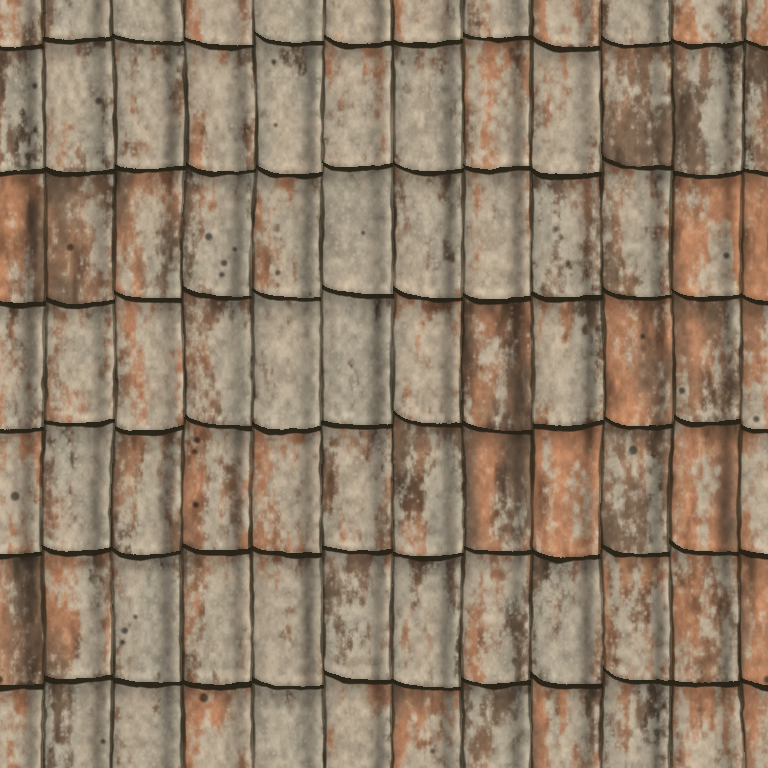
This texture is drawn by a Shadertoy shader. Its source:

```glsl
// Weathered clay roof tiles in overlapping courses, 11 across and 6 down, tiling seamlessly.
// Each tile has a ragged lower lip with a dark gap, a rolled side and its own clay tone;
// periodic noise, shifted per tile, adds grime, streaked lichen and pale spots.

#define GRID vec2(11.0, 6.0)       // tiles across and down
#define ORIGIN vec2(0.63, 0.66)    // first joint and lip, in tiles
#define ORANGE vec3(0.71, 0.505, 0.375)
#define BROWN vec3(0.47, 0.385, 0.31)
#define LICHEN vec3(0.68, 0.65, 0.575)
#define GAP vec3(0.15, 0.13, 0.085)
#define GAP_WIDTH 0.036            // in tile heights
#define JOINT_WIDTH 0.028          // in tile widths
#define LIP_CURL 0.085             // rise of the lip at its left corner
#define LICHEN_COVER 0.36

float hash(vec2 p) {
    vec3 a = fract(p.xyx * 0.1031);
    a += dot(a, a.yzx + 33.33);
    return fract((a.x + a.y) * a.z);
}

// Value noise that repeats after one canvas; freq holds whole numbers.
float noise(vec2 q, vec2 freq) {
    vec2 p = q * freq, i = floor(p), f = fract(p);
    f = f * f * (3.0 - 2.0 * f);
    vec2 a = mod(i, freq), b = mod(i + 1.0, freq);
    return mix(mix(hash(a), hash(vec2(b.x, a.y)), f.x),
               mix(hash(vec2(a.x, b.y)), hash(b), f.x), f.y);
}

float fbm(vec2 q, vec2 freq) {
    float sum = 0.0, amp = 0.52;
    for (int i = 0; i < 4; i++) {
        sum += amp * noise(q, freq);
        q += vec2(0.37, 0.71);
        freq *= 2.0;
        amp *= 0.5;
    }
    return sum;
}

// Round spots of random size, one per cell, present in a share of the cells.
float spots(vec2 q, float freq, float share) {
    vec2 p = q * freq, id = mod(floor(p), freq);
    vec2 centre = 0.35 + 0.3 * vec2(hash(id + 5.3), hash(id + 17.9));
    float radius = mix(0.12, 0.34, hash(id + 41.7));
    float edge = 0.08 + freq / iResolution.y;
    float d = length(fract(p) - centre);
    return (1.0 - smoothstep(radius - edge, radius + edge, d)) * step(hash(id + 73.1), share);
}

// Hash of a tile, wrapped at the canvas border.
float tileHash(vec2 tile, float seed) {
    return hash(mod(tile, GRID) + seed);
}

// Height of the lip of a tile at u across its width.
float lip(vec2 tile, float u) {
    float lift = 0.08 * (tileHash(tile, 3.7) - 0.5);
    float tilt = 0.08 * (tileHash(tile, 9.1) - 0.6) * (u - 0.5);
    float curl = LIP_CURL * mix(0.4, 1.2, tileHash(tile, 21.3)) * exp(-u * 6.0);
    return tile.y + lift + tilt + curl + 0.025 * u * u * u;
}

float bell(float x, float centre, float width) {
    float d = (x - centre) / width;
    return exp(-d * d);
}

void mainImage(out vec4 fragColor, in vec2 fragCoord) {
    vec2 q = fragCoord / iResolution.xy;
    vec2 px = GRID / iResolution.xy;

    // Tile layout: slightly wandering joints and ragged lips
    vec2 p = q * GRID - ORIGIN;
    p.x += 0.10 * (noise(q, GRID) - 0.5) + 0.025 * (noise(q, vec2(44.0, 72.0)) - 0.5);
    p.y += 0.03 * (fbm(q, vec2(55.0, 24.0)) - 0.5);
    float u = fract(p.x);
    vec2 tile = vec2(floor(p.x), floor(p.y + 0.5));
    if (p.y < lip(tile, u)) tile.y -= 1.0;
    float above = p.y - lip(tile, u);
    float below = lip(tile + vec2(0.0, 1.0), u) - p.y;

    // Texture coordinates and character of this tile
    vec2 s = q + vec2(tileHash(tile, 31.1), tileHash(tile, 57.7));
    float tone = tileHash(tile, 83.9), age = tileHash(tile, 97.3);
    float streak = fbm(s, vec2(64.0, 14.0));
    float grain = fbm(s, vec2(120.0, 90.0));
    float patches = fbm(s, vec2(22.0, 9.0));

    // Fired clay, warmest left of the middle
    float warm = patches + 0.45 * (tone - 0.5) + 0.16 * bell(u, 0.35, 0.3);
    vec3 color = mix(BROWN, ORANGE, smoothstep(0.28, 0.78, warm));
    color *= 0.8 + 0.4 * grain;
    color *= 1.0 - 0.3 * smoothstep(0.5, 0.75, fbm(s + 0.43, vec2(40.0, 12.0)));

    // Lichen, thickest in one broad band of the roof
    float region = 0.5 + 0.5 * cos(6.28318 * (q.x - 0.36));
    float body = bell(u, 0.62, 0.36) * smoothstep(0.0, 0.4, below);
    float cover = LICHEN_COVER * (0.45 * region + 0.6 * age + 0.4 * body);
    float growth = 0.5 * streak + 0.3 * grain + 0.2 * patches - 0.62 + cover;
    float mask = 0.82 * smoothstep(-0.02, 0.17, growth);
    color = mix(color, LICHEN * (0.8 + 0.4 * grain), mask);
    float spot = max(spots(s, 140.0, 0.12 + 0.2 * age), spots(s + 0.3, 75.0, 0.05));
    color = mix(color, LICHEN * 1.04, 0.6 * spot * smoothstep(-0.12, 0.08, growth));
    color *= 1.0 - 0.5 * spots(s + 0.6, 60.0, 0.012);

    // Rolled profile, course shadow and worn lip
    float fold = mix(0.12, 0.32, tileHash(tile, 11.9));
    float shade = 0.95 + 0.09 * bell(u, 0.4, 0.3) - fold * bell(u, 0.79, 0.1);
    shade += 0.12 * bell(u, 0.94, 0.05) - 0.2 * exp(-u * 16.0);
    shade *= mix(0.74, 1.0, smoothstep(0.0, 0.24, below));
    shade *= 1.0 + 0.08 * bell(above, 0.05, 0.04) - 0.16 * exp(-above * 45.0);
    color *= shade;

    // Dark side joints and gaps under the lips
    float jointWidth = JOINT_WIDTH * mix(0.5, 1.5, noise(q, vec2(33.0, 30.0)));
    float joint = 1.0 - smoothstep(jointWidth - px.x, jointWidth + px.x, min(u, 1.0 - u));
    color = mix(color, GAP, joint * mix(0.35, 0.85, noise(q + 0.2, vec2(22.0, 24.0))));
    float gapWidth = GAP_WIDTH * mix(0.6, 1.4, noise(q, vec2(40.0, 12.0)));
    float gap = 1.0 - smoothstep(gapWidth - px.y, gapWidth + px.y, below);
    color = mix(color, GAP, 0.94 * gap);

    fragColor = vec4(color, 1.0);
}
```
